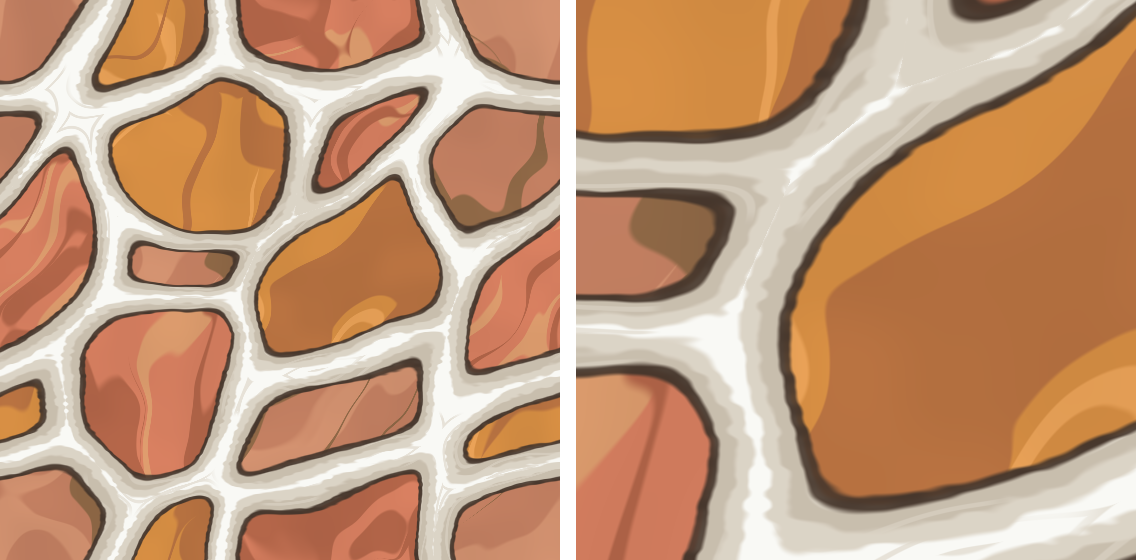
Left, the full canvas; right, a detail of the centre.
Write a three.js fragment shader that draws this texture.

```glsl
// Hand-painted flagstones in pale mortar, seamlessly tiling.
// A wrapped, weighted and slanted Voronoi diagram gives the rounded stones; thresholded
// noise paints their folds, the charcoal outline and the brushed mortar.
varying vec2 vUv;

const vec2 GRID = vec2(3.0, 4.0);                 // stones across and up
const vec2 ORIGIN = vec2(0.2, 0.14);              // lets the tile edges cross stones
const mat2 SLANT = mat2(1.0, -0.3, -0.3, 1.0);    // metric stretching stones to upper right
const float ROUNDING = 0.013;
const float SOFT = 0.0016;

const vec3 CHARCOAL = vec3(0.27, 0.21, 0.17);
const vec3 MORTAR_SHADE = vec3(0.785, 0.745, 0.68);
const vec3 MORTAR_MID = vec3(0.86, 0.83, 0.775);
const vec3 MORTAR_WHITE = vec3(0.975, 0.975, 0.96);

// Exact remainder of whole numbers, safe against rounding at the period.
vec2 wrapCell(vec2 cell, vec2 period) {
  return floor(cell - period * floor((cell + 0.5) / period) + 0.5);
}

vec2 hash2(vec2 p) {
  vec3 h = fract(p.xyx * vec3(0.1031, 0.1030, 0.0973));
  h += dot(h, h.yzx + 33.33);
  return fract((h.xx + h.yz) * h.zy);
}

// Value noise that wraps after a whole number of lattice cells.
float noise(vec2 p, vec2 period) {
  vec2 i = floor(p);
  vec2 f = p - i;
  f = f * f * f * (f * (f * 6.0 - 15.0) + 10.0);
  vec2 lo = wrapCell(i, period);
  vec2 hi = wrapCell(i + 1.0, period);
  float bottom = mix(hash2(lo).x, hash2(vec2(hi.x, lo.y)).x, f.x);
  float top = mix(hash2(vec2(lo.x, hi.y)).x, hash2(hi).x, f.x);
  return mix(bottom, top, f.y);
}

float tileNoise(vec2 uv, vec2 repeats) {
  return noise(uv * repeats, repeats);
}

vec2 stoneSite(vec2 cell) {
  vec2 jitter = hash2(wrapCell(cell, GRID) + 17.0) - 0.5;
  return (cell + 0.5 + 0.55 * jitter) / GRID;
}

// Large and small stones alternate, with some random spread.
float stoneWeight(vec2 cell) {
  vec2 id = wrapCell(cell, GRID);
  float small = step(0.25, fract(0.5 * (id.x + id.y)));
  return 0.008 * hash2(id + 51.0).y - 0.017 * small;
}

float slantedPower(vec2 p, vec2 cell) {
  vec2 r = stoneSite(cell) - p;
  return dot(r, SLANT * r) - stoneWeight(cell);
}

vec2 nearestCell(vec2 p) {
  vec2 base = floor(p * GRID);
  vec2 best = base;
  float bestPower = 10.0;
  for (int y = -2; y <= 2; y++) {
    for (int x = -2; x <= 2; x++) {
      vec2 cell = base + vec2(float(x), float(y));
      float power = slantedPower(p, cell);
      if (power < bestPower) { bestPower = power; best = cell; }
    }
  }
  return best;
}

// Smooth minimum of the distances to all borders of the cell.
float borderDistance(vec2 p, vec2 home) {
  float own = slantedPower(p, home);
  vec2 site = stoneSite(home);
  float sum = 0.0;
  for (int y = -2; y <= 2; y++) {
    for (int x = -2; x <= 2; x++) {
      if (x == 0 && y == 0) continue;
      vec2 cell = home + vec2(float(x), float(y));
      vec2 slope = SLANT * (stoneSite(cell) - site);
      float d = 0.5 * (slantedPower(p, cell) - own) / length(slope);
      sum += exp(-d / ROUNDING);
    }
  }
  return -ROUNDING * log(sum + 1e-9);
}

// Flat base colour with diagonal dark folds and tapering light ridges.
vec3 paintStone(vec2 local, vec2 id, float depth) {
  vec3 base = vec3(0.75, 0.49, 0.375), dark = vec3(0.55, 0.40, 0.27), light = vec3(0.81, 0.56, 0.43);
  float kind = fract((id.x + id.y + 0.5) / 3.0);
  if (kind > 0.66) {
    base = vec3(0.83, 0.49, 0.37); dark = vec3(0.69, 0.39, 0.28); light = vec3(0.85, 0.60, 0.42);
  } else if (kind > 0.33) {
    base = vec3(0.83, 0.55, 0.26); dark = vec3(0.71, 0.44, 0.25); light = vec3(0.91, 0.63, 0.34);
  }
  vec2 wrap = vec2(64.0);
  vec2 seed = 40.0 * hash2(id + 5.0);
  float angle = 0.95 + 0.7 * (hash2(id + 29.0).x - 0.5);
  vec2 axis = vec2(cos(angle), sin(angle));
  vec2 q = vec2(dot(local, axis), dot(local, vec2(-axis.y, axis.x)));
  q.y += 0.08 * (noise(local * 9.0 + seed, wrap) - 0.5);
  float fold = noise(q * vec2(4.0, 14.0) + seed, wrap);
  float crease = noise(q * vec2(3.0, 11.0) + seed + 19.0, wrap);
  float taper = noise(q * vec2(7.0, 9.0) + seed + 9.0, wrap);
  float underside = dot(local, vec2(0.8, -1.0)) + 0.15 * (1.0 - smoothstep(0.0, 0.03, depth));
  float ridge = smoothstep(-0.012, 0.012, 0.20 * (taper - 0.3) - abs(fold - 0.6));
  float shadow = 1.0 - smoothstep(-0.015, 0.015, fold - 0.24 - underside);
  float band = smoothstep(-0.012, 0.012, 0.20 * (0.8 - taper) - abs(crease - 0.5));
  vec3 color = mix(mix(base, light, ridge), dark, max(shadow, band));
  return color * (0.97 + 0.06 * noise(local * 14.0 + seed, wrap));
}

vec3 paintMortar(vec2 uv, float gap, float bristle) {
  float patches = tileNoise(uv, vec2(7.0));
  float brushed = gap + 0.006 * (bristle - 0.5);
  vec3 color = mix(MORTAR_SHADE, MORTAR_MID, smoothstep(-0.002, 0.002, brushed - 0.010 - 0.012 * patches));
  float white = smoothstep(-0.002, 0.002, brushed - 0.018 - 0.020 * patches);
  color = mix(color, MORTAR_WHITE, white);
  // Faint strokes that run along the channels.
  float stroke = abs(fract(gap * 50.0 + 2.5 * tileNoise(uv, vec2(9.0))) - 0.5);
  float strength = 0.6 * smoothstep(0.4, 0.6, tileNoise(uv + 0.37, vec2(11.0)));
  return mix(color, MORTAR_MID, strength * (1.0 - smoothstep(0.07, 0.14, stroke)));
}

void main() {
  // Wobble the plane so that the stone sides bend.
  vec2 uv = vUv + ORIGIN;
  vec2 bend = vec2(tileNoise(uv, vec2(5.0)), tileNoise(uv + 0.43, vec2(5.0))) - 0.5;
  vec2 p = uv + 0.07 * bend + 0.004 * (tileNoise(uv, vec2(26.0)) - 0.5);
  vec2 home = nearestCell(p);
  float inset = 0.023 + 0.020 * tileNoise(uv + 0.21, vec2(5.0));
  float bristle = tileNoise(uv, vec2(56.0, 160.0));
  float gap = inset - borderDistance(p, home);   // positive in the mortar
  float edge = gap + 0.002 * (bristle - 0.5);

  vec3 stone = paintStone(p - stoneSite(home), wrapCell(home, GRID), -gap);
  vec3 color = mix(stone, paintMortar(uv, gap, bristle), smoothstep(-SOFT, SOFT, edge));
  float lineWidth = 0.0026 + 0.0024 * tileNoise(uv, vec2(15.0));
  float outline = 1.0 - smoothstep(-SOFT, SOFT, abs(edge) - lineWidth);
  color = mix(color, CHARCOAL, outline * (0.85 + 0.15 * bristle));
  gl_FragColor = vec4(color, 1.0);
}
```
